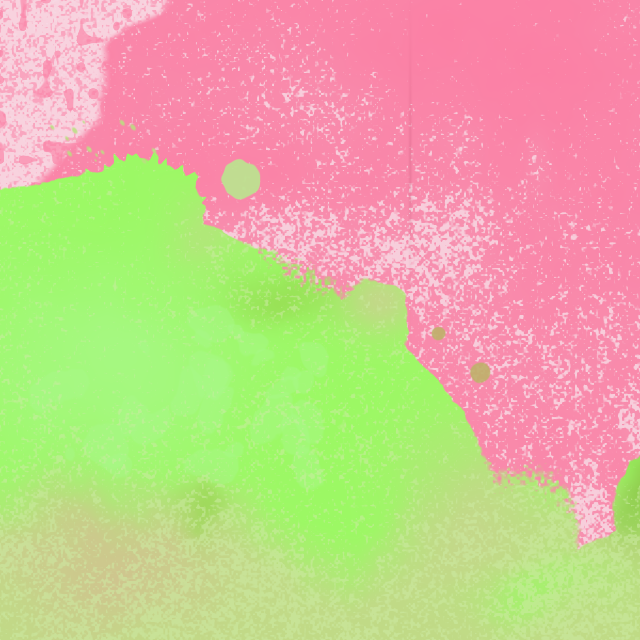
This background is drawn by a WebGL 2 fragment shader. Its source:

```glsl
#version 300 es
precision highp float;
// Grunge watercolor: a splashed green wash over speckled pink paint.
#define GRAIN 300.0
#define ROUGHNESS 0.016
#define PINK vec3(0.985, 0.500, 0.645)
#define CHALK vec3(0.970, 0.850, 0.890)
#define VIVID vec3(0.610, 0.975, 0.390)
#define MINT vec3(0.660, 0.970, 0.540)
#define OLIVE vec3(0.590, 0.840, 0.310)
#define TAN vec3(0.810, 0.810, 0.580)
#define BLOTCHES 26
#define SPLATS 14

uniform vec2 u_resolution;
out vec4 outColor;

float hash(vec2 p) {
  vec3 q = fract(p.xyx * 0.1031);
  q += dot(q, q.yzx + 33.33);
  return fract((q.x + q.y) * q.z);
}

float noise(vec2 p) {
  vec2 i = floor(p), f = fract(p);
  f = f * f * (3.0 - 2.0 * f);
  return mix(mix(hash(i), hash(i + vec2(1, 0)), f.x),
             mix(hash(i + vec2(0, 1)), hash(i + 1.0), f.x), f.y);
}

float fbm(vec2 p) {
  float sum = 0.0, amp = 0.5;
  for (int i = 0; i < 5; i++) {
    sum += amp * noise(p);
    p = mat2(1.6, 1.2, -1.2, 1.6) * p + 7.3;
    amp *= 0.5;
  }
  return sum;
}

float spot(vec2 p, vec2 center, vec2 radius) {
  vec2 d = (p - center) / radius;
  return exp(-dot(d, d));
}

float ellipse(vec2 p, vec2 center, vec2 radius) {
  return (length((p - center) / radius) - 1.0) * min(radius.x, radius.y);
}

// Signed distance to the area under a sloped line
float below(vec2 p, vec2 a, float slope) {
  return (p.y - a.y - slope * (p.x - a.x)) * inversesqrt(1.0 + slope * slope);
}

// Dry-brush coverage for a given density
float speckle(vec2 p, float density) {
  float n = 0.6 * noise(p * GRAIN) + 0.4 * noise(p * GRAIN * 0.43 + 19.0);
  return smoothstep(-0.14, 0.14, n - 1.0 + density);
}

// Outline of the green wash
float washShape(vec2 p) {
  float hull = max(below(p, vec2(0.326, 0.651), -0.541), below(p, vec2(0.0, 0.700), 0.22));
  hull = max(hull, max(below(p, vec2(0.625, 0.464), -1.07), below(p, vec2(0.72, 0.362), -1.89)));
  vec2 c = p - vec2(0.215, 0.645);
  float angle = atan(c.y, c.x);
  float spikes = pow(noise(vec2(angle * 17.0, 3.0)), 2.0) * smoothstep(0.0, 0.05, c.y);
  float dome = ellipse(p, vec2(0.215, 0.645), vec2(0.108, 0.103)) - 0.018 * spikes;
  float knob = ellipse(p, vec2(0.585, 0.502), vec2(0.056, 0.060)) - 0.012 * (noise(p * 42.0) - 0.5);
  float mound = ellipse(p, vec2(0.815, 0.155), vec2(0.090, 0.105));
  float corner = ellipse(p, vec2(1.030, 0.200), vec2(0.072, 0.100));
  float ground = below(p, vec2(0.908, 0.147), 0.45);
  return min(min(min(hull, dome), min(knob, mound)), min(corner, ground));
}

vec3 pinkPaint(vec2 p, float cloud) {
  float density = 0.19 + 0.35 * (cloud - 0.45);
  density += 0.28 * spot(p, vec2(0.60, 0.62), vec2(0.20, 0.10));
  density += 0.22 * spot(p, vec2(0.40, 0.64), vec2(0.10, 0.05));
  density += 0.16 * spot(p, vec2(0.52, 0.82), vec2(0.08, 0.08));
  density += 0.18 * spot(p, vec2(0.72, 0.78), vec2(0.04, 0.03));
  density += 0.20 * spot(p, vec2(0.84, 0.75), vec2(0.02, 0.05));
  density += 0.17 * spot(p, vec2(0.84, 0.42), vec2(0.18, 0.17));
  density += 0.32 * spot(p, vec2(0.92, 0.20), vec2(0.04, 0.09));
  density += 0.35 * spot(p, vec2(1.00, 0.33), vec2(0.03, 0.06));
  density -= 0.20 * spot(p, vec2(0.74, 0.94), vec2(0.18, 0.14));
  vec3 col = mix(PINK, vec3(0.96, 0.60, 0.71), clamp(density * 1.2, 0.0, 0.7));
  col = mix(col, CHALK, 0.85 * speckle(p, density));
  // Vertical crease
  col -= 0.05 * spot(p, vec2(0.641, 0.74), vec2(0.0025, 0.16));
  // Chalky upper left corner
  float rim = 0.05 + 0.11 * smoothstep(0.69, 0.83, p.y) + 0.11 * smoothstep(0.92, 1.0, p.y);
  float pale = 1.0 - smoothstep(-0.012, 0.012, p.x - rim + 0.07 * (cloud - 0.47));
  vec3 chalk = mix(CHALK, PINK, 0.55 * speckle(p + 4.0, 0.36 + 0.3 * (cloud - 0.45)));
  chalk = mix(chalk, PINK, 0.65 * smoothstep(0.72, 0.78, noise(p * vec2(55.0, 48.0))));
  return mix(col, chalk, pale * 0.92);
}

vec3 greenPaint(vec2 p, float cloud) {
  vec2 w = p + 0.10 * (vec2(cloud, fbm(p * 9.0 + 31.0)) - 0.47);
  vec3 col = mix(VIVID, MINT, 0.75 * spot(w, vec2(0.17, 0.43), vec2(0.20, 0.17)));
  col = mix(col, OLIVE, 0.65 * spot(w, vec2(0.46, 0.54), vec2(0.09, 0.05)));
  // Tan wash along the bottom and the right slope
  float ragged = smoothstep(0.29, 0.13, w.y + 0.10 * spot(w, vec2(0.54, 0.2), vec2(0.11, 0.3)));
  col = mix(col, TAN, 0.72 * ragged);
  col = mix(col, TAN, 0.55 * spot(w, vec2(0.74, 0.22), vec2(0.10, 0.13)));
  col = mix(col, TAN, 0.75 * spot(p, vec2(0.595, 0.53), vec2(0.065, 0.055)));
  col = mix(col, TAN, 0.40 * spot(w, vec2(0.33, 0.66), vec2(0.07, 0.07)));
  col = mix(col, vec3(0.84, 0.73, 0.57), 0.65 * spot(w, vec2(0.18, 0.12), vec2(0.16, 0.10)));
  col = mix(col, OLIVE, 0.70 * spot(w, vec2(0.33, 0.20), vec2(0.035, 0.04)));
  col = mix(col, VIVID, 0.70 * spot(w, vec2(0.85, 0.08), vec2(0.12, 0.05)));
  col = mix(col, OLIVE * 0.94, 0.85 * spot(w, vec2(1.0, 0.24), vec2(0.05, 0.09)));
  // Overlapping water blotches on the left
  for (int i = 0; i < BLOTCHES; i++) {
    float k = float(i);
    vec2 c = vec2(0.50 * hash(vec2(k, 2.0)), 0.27 + 0.24 * hash(vec2(k, 5.0)));
    float d = length(w - c) - mix(0.008, 0.040, hash(vec2(k, 9.0)));
    col = mix(col, MINT, 0.45 * (1.0 - smoothstep(-0.002, 0.003, d)));
  }
  float dry = 0.24 + 0.20 * ragged + 0.4 * (cloud - 0.47);
  return mix(col, vec3(0.80, 0.92, 0.64), 0.55 * speckle(p + 8.0, dry));
}

void main() {
  vec2 p = gl_FragCoord.xy / u_resolution;
  float px = 1.0 / min(u_resolution.x, u_resolution.y);
  float cloud = fbm(p * 7.0);
  vec3 col = pinkPaint(p, cloud);
  vec3 green = greenPaint(p, cloud);

  // Wash edge: crisp in most places, feathered on the slope and the mound
  float feather = spot(p, vec2(0.47, 0.57), vec2(0.07, 0.05)) + spot(p, vec2(0.84, 0.23), vec2(0.07, 0.07));
  float d = washShape(p) + ROUGHNESS * (fbm(p * 38.0) - 0.48);
  d += 0.05 * feather * (noise(p * GRAIN * 0.7) - 0.5);
  float soft = px + 0.018 * feather;
  col = mix(col, green, 1.0 - smoothstep(-soft, soft, d));

  // Three large drops, then fine splatter above the dome
  float wobble = 0.006 * (noise(p * 75.0) - 0.5);
  float drop = length(p - vec2(0.376, 0.720)) - 0.030 + wobble;
  col = mix(col, mix(TAN, MINT, 0.45), 0.95 * (1.0 - smoothstep(-px, px, drop)));
  drop = min(length(p - vec2(0.685, 0.479)) - 0.0105, length(p - vec2(0.750, 0.418)) - 0.0155);
  col = mix(col, vec3(0.75, 0.69, 0.42), 0.92 * (1.0 - smoothstep(-px, px, drop + wobble * 0.4)));
  for (int i = 0; i < SPLATS; i++) {
    float k = float(i);
    vec2 c = vec2(0.07 + 0.23 * hash(vec2(k, 13.0)), 0.735 + 0.075 * hash(vec2(k, 17.0)));
    vec2 q = (p - c) * mat2(0.8, 0.6, -0.6, 0.8);
    float r = mix(0.001, 0.0035, hash(vec2(k, 21.0)));
    float fleck = length(q * vec2(1.0, 0.6)) - r;
    col = mix(col, mix(TAN, VIVID, 0.4), 0.85 * (1.0 - smoothstep(-px, px, fleck)));
  }
  outColor = vec4(clamp(col, 0.0, 1.0), 1.0);
}
```
